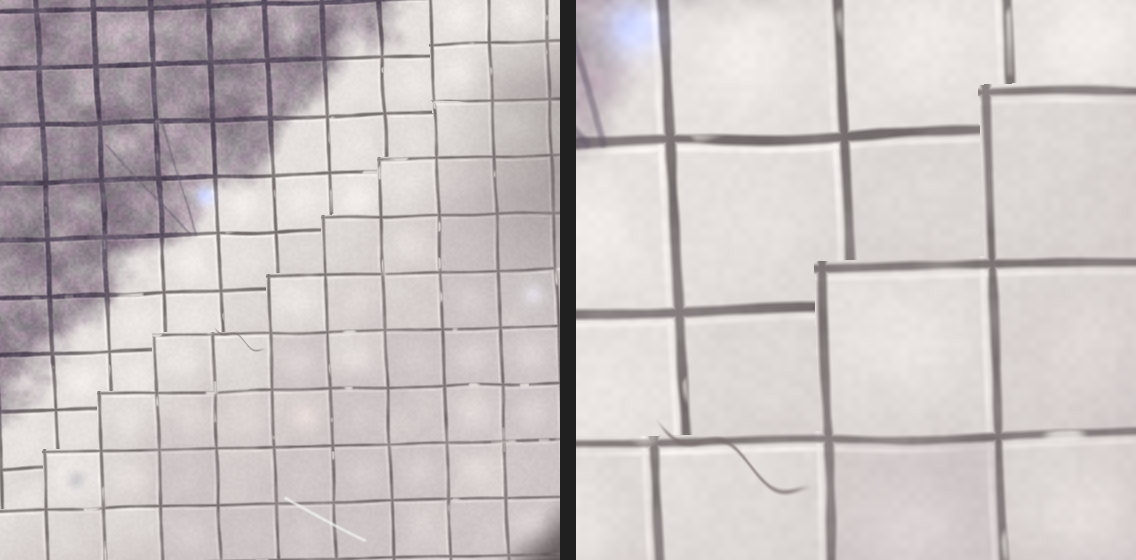
Left: the whole. Right: its middle third, enlarged.
A WebGL 2 fragment shader for this texture:

```glsl
#version 300 es
precision highp float;
uniform vec2 u_resolution;
out vec4 outColor;

float hash(vec2 p) {
  vec3 h = fract(vec3(p.xyx) * 0.1031);
  h += dot(h, h.yzx + 33.33);
  return fract((h.x + h.y) * h.z);
}

float noise(vec2 p) {
  vec2 i = floor(p), f = fract(p);
  f = f * f * (3.0 - 2.0 * f);
  return mix(mix(hash(i), hash(i + vec2(1, 0)), f.x),
             mix(hash(i + vec2(0, 1)), hash(i + vec2(1, 1)), f.x), f.y);
}

float fbm(vec2 p) {
  float sum = 0.0, gain = 0.5;
  for (int i = 0; i < 4; i++) {
    sum += gain * noise(p);
    p = p * 2.03 + 17.0;
    gain *= 0.5;
  }
  return sum / 0.9375;
}

// Soft stroke of the given half width around a distance
float stroke(float d, float halfWidth) {
  float blur = 0.0012 + 0.7 / u_resolution.y;
  return 1.0 - smoothstep(halfWidth - blur, halfWidth + blur, abs(d));
}

float segment(vec2 p, vec2 a, vec2 b) {
  vec2 ab = b - a;
  return length(p - a - ab * clamp(dot(p - a, ab) / dot(ab, ab), 0.0, 1.0));
}

float spot(vec2 p, vec2 center, float radius) {
  vec2 d = (p - center) / radius;
  return exp(-dot(d, d));
}

void main() {
  vec2 uv = gl_FragCoord.xy / u_resolution;
  vec2 p = vec2(uv.x, 1.0 - uv.y); // y runs down from the top edge
  vec2 q = p + 0.004 * (vec2(noise(p * 13.0), noise(p * 13.0 + 40.0)) - 0.5);
  float grain = noise(p * 210.0) - 0.5;
  float cloud = fbm(p * 13.0);

  // Two slightly skewed grids that meet along a staircase
  vec2 upper = vec2(q.x - 0.047 * q.y - 0.065, q.y + 0.032 * q.x - 0.022) / 0.102;
  vec2 lower = vec2(q.x - 0.036 * q.y - 0.0495, q.y + 0.025 * q.x + 0.0026)
             / vec2(0.1029, 0.1016);
  float row = floor(lower.y + 0.045);
  float firstColumn = min(7.0, 8.0 - row + step(row, 5.5));
  bool inLower = floor(lower.x + 0.045) >= firstColumn;
  vec2 cell = inLower ? lower : upper;
  vec2 id = floor(cell);
  vec2 toLine = (fract(cell + 0.5) - 0.5) * 0.102;

  // Diagonal shadow over the upper left
  float diagonal = p.x + p.y - 0.735;
  float shadow = 1.0 - smoothstep(-0.06, 0.05, diagonal + 0.16 * (cloud - 0.5));

  // Pale tiles, brightest beside the shadow
  float glow = 1.0 - smoothstep(0.08, 0.62, diagonal);
  glow += 0.7 * (cloud - 0.5) + 0.45 * (hash(id + 60.0) - 0.5);
  vec3 pale = mix(vec3(0.80, 0.77, 0.77), vec3(0.90, 0.88, 0.87), clamp(glow, 0.0, 1.0));
  float rightShade = smoothstep(0.76, 1.0, p.x) * (1.0 - smoothstep(0.3, 0.62, p.y))
                   * smoothstep(0.0, 0.2, p.y);
  pale -= 0.13 * rightShade + 0.4 * smoothstep(1.87, 1.99, p.x + p.y);
  pale += 0.06 * spot(fract(cell), vec2(0.5), 0.3) * hash(id + 9.0);

  // Mottled violet tiles inside the shadow
  float mottle = clamp(1.9 * fbm(p * 19.0 + 5.0) - 0.5 + 0.3 * (hash(id) - 0.5), 0.0, 1.0);
  vec3 violet = mix(vec3(0.50, 0.45, 0.50), vec3(0.70, 0.65, 0.68), mottle);
  violet += vec3(0.05, -0.01, 0.04) * (noise(p * 60.0) - 0.5);
  violet += 0.05 * spot(fract(cell), vec2(0.5), 0.3);
  vec3 color = mix(pale, violet, shadow);

  // Raised tile edges, then the grooves
  vec2 width = inLower ? vec2(0.0026, 0.0023) : mix(vec2(0.0028), vec2(0.0047, 0.0043), shadow);
  width *= 0.8 + 0.4 * vec2(noise(p * 45.0), noise(p * 45.0 + 20.0));
  float rim = max(stroke(toLine.x + 0.006, 0.0015), stroke(toLine.y - 0.006, 0.0015));
  color += 0.06 * rim * (0.4 + noise(p * 35.0));
  float groove = max(stroke(toLine.x, width.x), stroke(toLine.y, width.y));
  vec3 grooveColor = mix(vec3(0.46, 0.43, 0.43), vec3(0.34, 0.30, 0.37), shadow);
  grooveColor += 0.14 * (noise(p * 40.0 + 8.0) - 0.5);
  color = mix(color, grooveColor, groove * (inLower ? 0.86 : 0.93));

  // Chipped white flecks along the grooves
  float chip = smoothstep(0.82, 0.92, noise(p * 32.0 + 3.0)) * (1.0 - 0.7 * shadow);
  chip = max(chip, spot(p, vec2(0.94, 0.79), 0.06) * smoothstep(0.3, 0.6, noise(p * 70.0)));
  float nearLine = max(stroke(toLine.x, 0.002), stroke(toLine.y - 0.001, 0.003));
  color = mix(color, vec3(0.95, 0.93, 0.92), 0.75 * chip * nearLine);

  // Scratches and one stray hair
  float scratch = min(segment(q, vec2(0.19, 0.26), vec2(0.34, 0.42)),
                      segment(q, vec2(0.29, 0.22), vec2(0.35, 0.42)));
  color = mix(color, vec3(0.41, 0.37, 0.44), 0.5 * stroke(scratch, 0.002));
  float whiteMark = segment(q, vec2(0.51, 0.89), vec2(0.65, 0.965));
  color = mix(color, vec3(0.95), 0.75 * stroke(whiteMark, 0.0025));
  float along = p.x - 0.38;
  float hair = stroke(p.y - 0.582 - 0.5 * along - 0.007 * sin(along * 110.0), 0.0012);
  hair *= smoothstep(0.0, 0.01, along) * (1.0 - smoothstep(0.08, 0.095, along));
  color = mix(color, vec3(0.48, 0.44, 0.43), 0.75 * hair);

  // Stains and glints
  color += vec3(0.02, 0.08, 0.24) * spot(p, vec2(0.367, 0.35), 0.016);
  color += vec3(0.08, 0.09, 0.12) * spot(p, vec2(0.953, 0.526), 0.018);
  color += vec3(0.08, 0.06, 0.05) * spot(p, vec2(0.543, 0.745), 0.025);
  color -= vec3(0.15, 0.14, 0.12) * spot(p, vec2(0.136, 0.857), 0.016);

  color += grain * mix(0.025, 0.07, shadow);
  outColor = vec4(clamp(color, 0.0, 1.0), 1.0);
}
```
